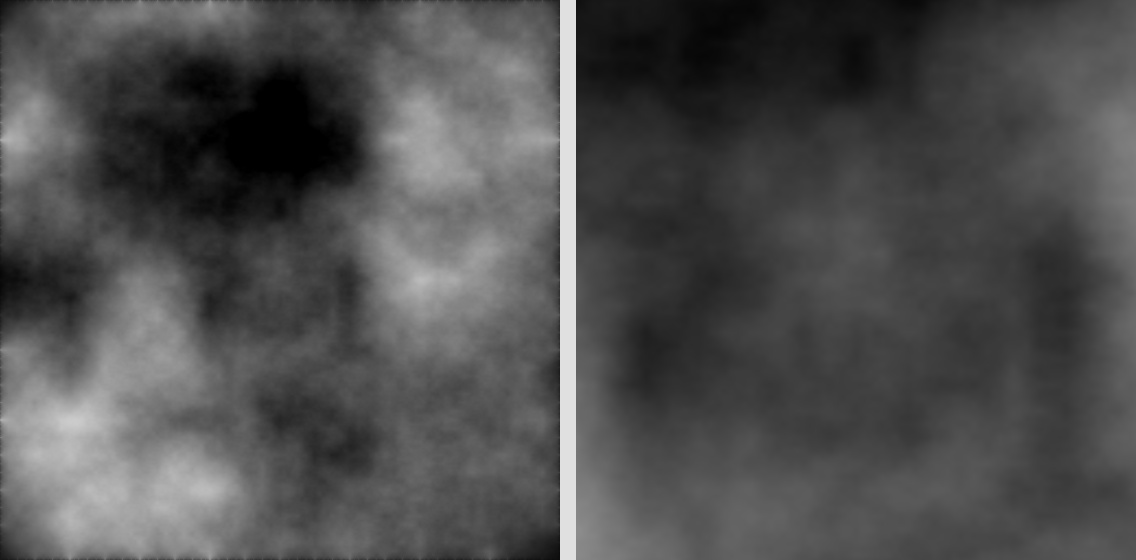
Left: the whole. Right: its middle third, enlarged.
This texture is drawn by a WebGL 2 fragment shader. Its source:

```glsl
#version 300 es
precision highp float;
// Grey plasma clouds in the manner of midpoint displacement: lattice noise
// summed over halving cells, with the coarse lattice balanced in tone.
// The border loses light level by level, which leaves a fine comb of rays.

uniform vec2 u_resolution;
out vec4 fragColor;

const float BASE_CELLS = 4.0;     // coarse cells across the canvas
const int   OCTAVES = 7;
const float GAIN = 0.51;          // amplitude ratio between octaves
const float ROUNDING = 0.65;      // 0 = tent-like, 1 = fully smooth blending
const float MEAN_TONE = 0.357;
const float CONTRAST = 0.19;
const float EDGE_CELLS = 8.0;     // coarsest level of the border comb
const int   EDGE_LEVELS = 6;
const float EDGE_LOSS = 0.21;     // light lost per level at the border
const float CORNER_LOSS = 0.7;
const float CORNER_RADIUS = 0.05;
const float SEED = 17.0;
const float UNIT_SPREAD = 3.464;  // scales a uniform value to unit deviation

float hash(vec2 p) {
    return fract(sin(dot(p, vec2(127.1, 311.7))) * 43758.5453);
}

float valueNoise(vec2 p, float seed) {
    vec2 cell = floor(p) + seed;
    vec2 f = fract(p);
    vec2 t = mix(f, f * f * (3.0 - 2.0 * f), ROUNDING);
    float low = mix(hash(cell), hash(cell + vec2(1.0, 0.0)), t.x);
    float high = mix(hash(cell + vec2(0.0, 1.0)), hash(cell + vec2(1.0)), t.x);
    return mix(low, high, t.y);
}

// Mean and deviation of the coarse lattice; border nodes count half.
vec2 coarseStatistics() {
    vec3 sums = vec3(0.0);
    for (float y = 0.0; y <= BASE_CELLS; y++) {
        for (float x = 0.0; x <= BASE_CELLS; x++) {
            float value = hash(vec2(x, y) + SEED);
            float weight = (x == 0.0 || x == BASE_CELLS) ? 0.5 : 1.0;
            weight *= (y == 0.0 || y == BASE_CELLS) ? 0.5 : 1.0;
            sums += weight * vec3(1.0, value, value * value);
        }
    }
    float mean = sums.y / sums.x;
    return vec2(mean, sqrt(max(sums.z / sums.x - mean * mean, 0.01)));
}

float clouds(vec2 uv) {
    vec2 stats = coarseStatistics();
    float total = (valueNoise(uv * BASE_CELLS, SEED) - stats.x) / stats.y;
    float cells = BASE_CELLS;
    float amplitude = 1.0;
    for (int i = 1; i < OCTAVES; i++) {
        cells *= 2.0;
        amplitude *= GAIN;
        float n = valueNoise(uv * cells, SEED + 37.0 * float(i));
        total += amplitude * UNIT_SPREAD * (n - 0.5);
    }
    return total;
}

// Light kept near a pair of opposite edges; lattice nodes stay bright.
float edgeLight(float along, float depth) {
    float light = 1.0;
    float cells = EDGE_CELLS;
    for (int i = 0; i < EDGE_LEVELS; i++) {
        float betweenNodes = 1.0 - abs(2.0 * fract(along * cells) - 1.0);
        float nearEdge = max(1.0 - 2.0 * depth * cells, 0.0);
        light *= 1.0 - EDGE_LOSS * betweenNodes * nearEdge;
        cells *= 2.0;
    }
    return light;
}

void main() {
    vec2 uv = gl_FragCoord.xy / u_resolution;
    vec2 depth = min(uv, 1.0 - uv);

    float tone = max(MEAN_TONE + CONTRAST * clouds(uv), 0.0);
    tone *= edgeLight(uv.x, depth.y) * edgeLight(uv.y, depth.x);
    tone *= 1.0 - CORNER_LOSS * exp(-length(depth) / CORNER_RADIUS);

    fragColor = vec4(vec3(clamp(tone, 0.0, 1.0)), 1.0);
}
```
